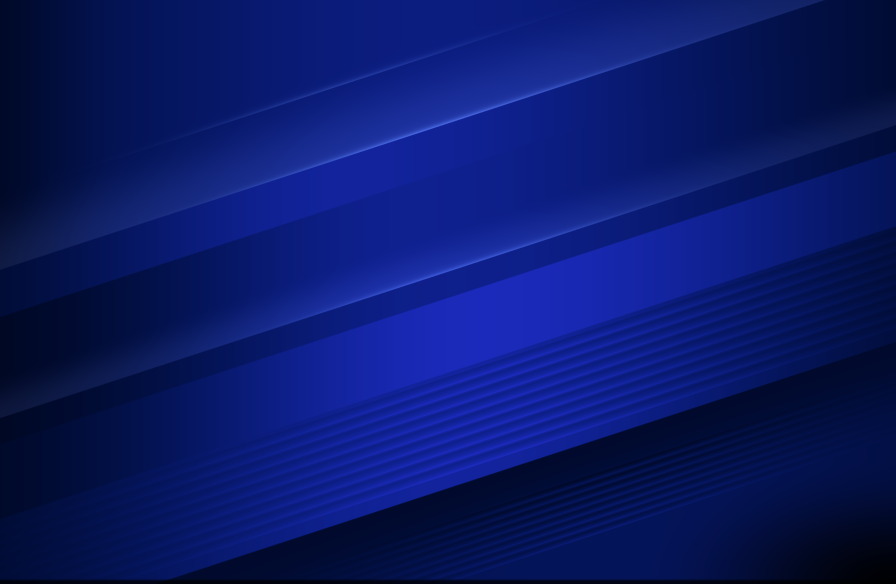
Write a Shadertoy shader that draws this background.

```glsl
// Slanted blue panels with soft glows, bright rims and two sets of fine ridges.
// Every panel is a step along one slanted axis; its light is a lopsided bell
// curve across the width, turned into colour by a single blue ramp.

const float SLOPE = 0.327;
const vec3 HAZE = vec3(0.070, 0.080, 0.125);
const vec3 RIM = vec3(0.22, 0.28, 0.34);

// Bell curve with separate left and right widths
float bell(float x, float center, float leftWidth, float rightWidth) {
    float t = (x - center) / (x < center ? leftWidth : rightWidth);
    return exp(-t * t);
}

// Smooth step from 0 to 1 at an edge
float past(float edge, float d, float soft) {
    return smoothstep(edge - soft, edge + soft, d);
}

// Rim of light that fades upward from an edge and ends sharply below it
float rim(float d, float edge, float width, float soft) {
    return exp(-abs(d - edge) / width) * (1.0 - past(edge, d, soft));
}

// Haze that builds up toward an edge and stops there
float haze(float d, float start, float edge, float soft) {
    return smoothstep(start, edge, d) * (1.0 - past(edge, d, soft));
}

// Ridges: each brightens to its lower lip, then drops into shadow
float ridges(float d, float top, float bottom, float count, float soft) {
    float scale = count / (bottom - top);
    float f = fract((d - top) * scale);
    float lip = min(2.0 * soft * scale, 0.3);
    float profile = f * f * f * (1.0 - smoothstep(1.0 - lip, 1.0, f));
    float shadow = (1.0 - f) * (1.0 - f) * smoothstep(0.0, lip, f);
    float inside = past(top, d, soft) * (1.0 - past(bottom, d, soft));
    return (profile - 0.5 * shadow) * inside;
}

// Light level to blue
vec3 blueRamp(float v) {
    v = max(v, 0.0);
    return vec3(0.10 * v * v, 0.02 + 0.14 * v, 0.09 + 0.62 * v);
}

void mainImage(out vec4 fragColor, in vec2 fragCoord) {
    vec2 p = fragCoord / iResolution.y;
    float x = p.x;
    float d = 1.0 - p.y + SLOPE * x;
    float soft = 0.9 / iResolution.y;

    // Panels from top to bottom
    float level = 0.66 * bell(x, 0.75, 0.75, 0.74) * smoothstep(-0.18, 0.22, x);
    level = mix(level, 0.84 * bell(x, 0.60, 0.50, 0.76), past(0.462, d, soft));
    level = mix(level, 0.76 * bell(x, 0.70, 0.47, 0.70), past(0.543, d, soft));
    level = mix(level, 0.74 * bell(x, 0.78, 0.53, 0.68), past(0.716, d, soft));
    level = mix(level, 1.03 * bell(x, 0.82, 0.56, 0.75), past(0.761, d, soft));
    level = mix(level, 0.85 * bell(x, 0.80, 0.66, 0.66), past(0.889, d, soft));

    // Floor panel, shaded under its upper edge
    float floorLight = 0.14 + 0.28 * smoothstep(1.087, 1.26, d) * bell(x, 1.0, 0.65, 0.70);
    level = mix(level, floorLight, past(1.087, d, soft));

    // Ridges on the two lower panels
    level += 0.34 * ridges(d, 0.895, 1.065, 9.0, soft) * bell(x, 0.88, 0.50, 0.56);
    level += 0.36 * ridges(d, 1.143, 1.250, 8.0, soft) * bell(x, 1.03, 0.32, 0.30);

    vec3 color = blueRamp(level);

    // Pale haze resting on two edges
    color += HAZE * haze(d, 0.325, 0.462, soft) * (0.85 + 0.15 * bell(x, 0.7, 0.5, 0.5));
    color += HAZE * haze(d, 0.640, 0.716, soft) * 0.75;

    // Lit rims
    float rimWidth = 0.0040;
    color += RIM * rim(d, 0.462, rimWidth, soft) * bell(x, 0.74, 0.30, 0.34);
    color += 0.75 * RIM * rim(d, 0.716, rimWidth, soft) * bell(x, 0.78, 0.24, 0.32);
    color += 0.55 * RIM * rim(d, 0.337, rimWidth, soft) * bell(x, 0.58, 0.24, 0.24);

    // Dark lower right corner and bottom border
    float corner = length((p - vec2(1.533, 0.0)) * vec2(0.5, 1.0));
    color *= mix(1.0, smoothstep(-0.02, 0.22, corner), past(1.087, d, soft));
    color *= mix(0.25, 1.0, past(0.007, p.y, 0.003));

    fragColor = vec4(color, 1.0);
}
```
